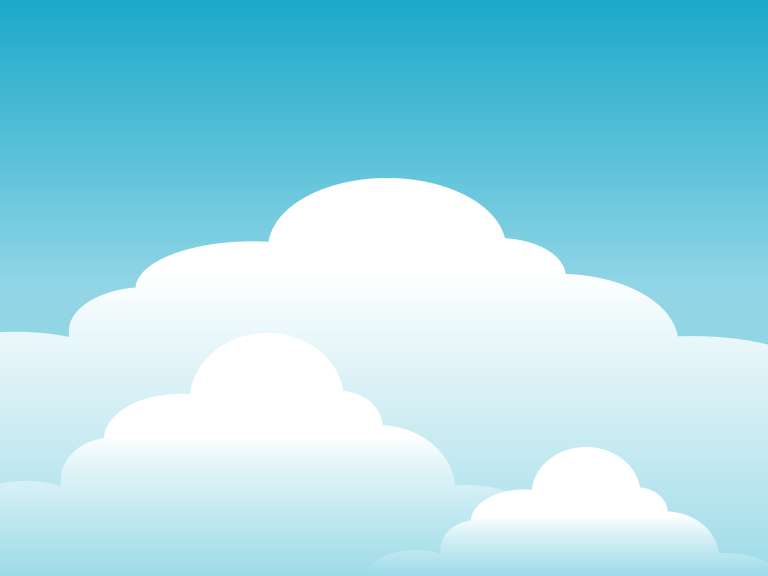
Reproduce this background procedurally as a Shadertoy shader.

```glsl
// Layered white clouds with flat gradients under a clear turquoise sky.

#define SKY_TOP      vec3(0.106, 0.663, 0.792)
#define SKY_HORIZON  vec3(0.573, 0.839, 0.902)
#define HORIZON      0.497
#define CLOUD_WHITE  vec3(1.0)
#define CLOUD_BASE   vec3(0.616, 0.859, 0.910)
#define LOBE_COUNT   7

// Lobes of one cloud: centre below the cloud's peak (xy) and radii (zw).
const vec4 LOBES[LOBE_COUNT] = vec4[LOBE_COUNT](
    vec4( 0.000, -0.1215, 0.2066, 0.1215),  // crown
    vec4(-0.234, -0.193,  0.203,  0.083),   // shoulders
    vec4( 0.191, -0.170,  0.119,  0.066),
    vec4(-0.417, -0.2656, 0.1354, 0.0764),  // lower sides
    vec4( 0.299, -0.2865, 0.2066, 0.120),
    vec4(-0.646, -0.333,  0.186,  0.066),   // outer banks
    vec4( 0.530, -0.337,  0.203,  0.0625));

// Approximate distance to an ellipse whose lower half extends straight down.
float lobeDistance(vec2 p, vec2 radii) {
    vec2 q = vec2(p.x, max(p.y, 0.0)) / radii;
    float k = length(q);
    return k * (k - 1.0) / max(length(q / radii), 1e-4);
}

float cloudDistance(vec2 p, vec2 size) {
    float d = 1e3;
    for (int i = 0; i < LOBE_COUNT; i++) {
        vec4 lobe = LOBES[i];
        d = min(d, lobeDistance(p - lobe.xy * size, lobe.zw * size));
    }
    return d;
}

// Paints a cloud that is white above fadeStart and tinted toward the ground.
vec3 paintCloud(vec3 behind, vec2 p, vec2 peak, vec2 size,
                float fadeStart, float fadeCurve) {
    float coverage = clamp(0.5 - cloudDistance(p - peak, size) * iResolution.y, 0.0, 1.0);
    float fade = pow(clamp(1.0 - p.y / fadeStart, 0.0, 1.0), fadeCurve);
    return mix(behind, mix(CLOUD_WHITE, CLOUD_BASE, fade), coverage);
}

void mainImage(out vec4 fragColor, in vec2 fragCoord) {
    // Both axes are measured in canvas heights.
    vec2 p = fragCoord / iResolution.y;

    // Sky
    float skyHeight = clamp((p.y - HORIZON) / (1.0 - HORIZON), 0.0, 1.0);
    vec3 color = mix(SKY_HORIZON, SKY_TOP, skyHeight);

    // Clouds, from back to front
    color = paintCloud(color, p, vec2(0.672, 0.691), vec2(1.0), 0.531, 1.0);
    color = paintCloud(color, p, vec2(0.4635, 0.422), vec2(0.648, 0.962), 0.241, 0.8);
    color = paintCloud(color, p, vec2(1.0174, 0.224), vec2(0.4576, 0.671), 0.1025, 0.8);

    fragColor = vec4(color, 1.0);
}
```
